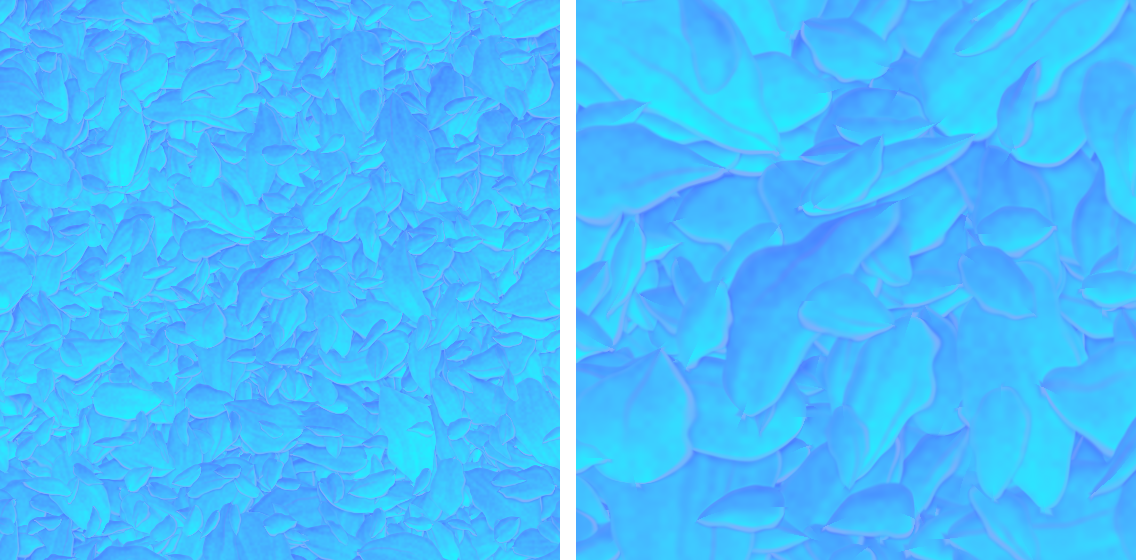
Left: the whole. Right: its middle third, enlarged.
Give the GLSL for this texture map, as a three.js fragment shader.

```glsl
// Thick overlapping petal strokes in blue and cyan relief, with lilac rims.
// Each pass lays one petal per cell of a shifted, wrapping grid over the last;
// petals stay inside their cells, so no neighbour search is needed.
varying vec2 vUv;

const int PASSES = 46;
const vec2 LIGHT = vec2(0.36, -0.93);
const vec3 LILAC = vec3(0.53, 0.67, 0.99);

vec2 hash2(vec2 p) {
  vec3 q = fract(p.xyx * vec3(0.1031, 0.1030, 0.0973));
  q += dot(q, q.yzx + 33.33);
  return fract((q.xx + q.yz) * q.zy);
}

// Value noise that repeats after a whole number of cells.
float noise(vec2 p, float period) {
  vec2 i = floor(p);
  vec2 f = fract(p);
  f = f * f * (3.0 - 2.0 * f);
  vec2 a = mod(i, period);
  vec2 b = mod(i + 1.0, period);
  return mix(mix(hash2(a).x, hash2(vec2(b.x, a.y)).x, f.x),
             mix(hash2(vec2(a.x, b.y)).x, hash2(b).x, f.x), f.y);
}

float fractal(vec2 uv, float cells) {
  return 0.6 * noise(uv * cells, cells)
       + 0.4 * noise(uv * cells * 2.0 + 7.0, cells * 2.0);
}

float thinLine(float d, float width) {
  return 1.0 - smoothstep(0.0, width, abs(d));
}

// Paints one petal over the surface; surface.x is tone, surface.y is rim.
vec2 paintPetal(vec2 surface, vec2 c, float cells, vec2 seed) {
  vec2 r = hash2(seed);
  vec2 s = hash2(seed + 57.0);
  vec2 m = hash2(seed + 113.0);
  float angle = r.x * 6.2832;
  float halfLength = mix(0.31, 0.385, r.y) / cells;
  float halfWidth = halfLength * mix(0.32, 0.66, s.x);
  vec2 axis = vec2(cos(angle), sin(angle));
  vec2 across = vec2(-axis.y, axis.x);

  // Bent leaf outline with a ragged edge, positive inside.
  float x = dot(c, axis) / halfLength;
  float y = dot(c, across) + (s.y - 0.5) * 0.5 * halfLength * (x * x - 0.3);
  float t = clamp(0.5 + 0.5 * x, 0.0, 1.0);
  float w = halfWidth * 2.3 * sqrt(t) * pow(1.0 - t, 0.8);
  float ragged = noise(c * cells * 9.0 + seed * 3.0 + 40.0, 1024.0) - 0.5;
  float d = min(w - abs(y), halfLength * (1.0 - abs(x))) + ragged * 0.05 / cells;
  float facing = dot(across * sign(y), LIGHT);

  // Hollow shading, brushed streaks and a curved fold.
  vec2 brush = vec2(x * halfLength * 18.0, y * 150.0) + seed * 5.0 + 100.0;
  float streak = noise(brush, 1024.0) - 0.5;
  float slope = dot(c, LIGHT) / halfWidth;
  float tone = 0.57 + (m.x - 0.5) * 0.34 + streak * 0.22;
  tone += 0.20 * slope / sqrt(1.0 + slope * slope);
  float inner = 1.0 - smoothstep(0.0, 0.012, d);
  tone += inner * (facing * 0.24 - 0.05);
  float foldAt = y - w * (m.y - 0.5) * 1.2;
  float fold = thinLine(foldAt, 0.003) * smoothstep(0.2, 0.7, t) * step(0.45, s.y);
  tone -= 0.18 * fold;

  // Shadow just outside, then the petal and its rim on top.
  float shade = smoothstep(-0.05 / cells, 0.0, d);
  surface.x -= shade * shade * (0.13 + 0.20 * facing);
  float mask = smoothstep(-0.0012, 0.0012, d);
  float strength = (0.2 + 0.75 * smoothstep(-0.2, 0.7, facing)) * (0.6 + ragged);
  float rim = thinLine(d - 0.001, 0.0032) * strength;
  surface = mix(surface, vec2(tone, 0.22 * fold), mask);
  surface.y = max(surface.y, rim);
  return surface;
}

vec3 paintColour(float tone) {
  float v = clamp(tone, -0.1, 1.05);
  return vec3(0.28 - 0.14 * v * v * v, mix(0.55, 0.93, v), 1.0);
}

void main() {
  vec2 uv = vUv;
  vec2 warp = vec2(fractal(uv, 6.0), fractal(uv + 0.37, 6.0)) - 0.5;
  vec2 ripple = vec2(fractal(uv, 28.0), fractal(uv + 0.61, 28.0)) - 0.5;
  vec2 p = uv + warp * 0.045 + ripple * 0.009;

  // Stack petals of mixed sizes from the ground up.
  vec2 surface = vec2(0.3 + 0.4 * fractal(uv, 30.0), 0.0);
  for (int i = 0; i < PASSES; i++) {
    float layer = float(i);
    vec2 pick = hash2(vec2(layer + 3.0, 19.0));
    float cells = floor(mix(4.0, 15.0, pick.x * pick.x));
    vec2 g = (p + hash2(vec2(layer, 71.0))) * cells;
    vec2 id = mod(floor(g), cells);
    vec2 seed = id + vec2(layer * 17.0, layer * 5.0 + 11.0);
    if (hash2(seed + 201.0).x > 0.28) {
      surface = paintPetal(surface, (fract(g) - 0.5) / cells, cells, seed);
    }
  }

  // Broad patches, mottling and fine grain.
  float tone = surface.x + (fractal(uv, 4.0) - 0.5) * 0.20;
  tone += (fractal(uv, 48.0) - 0.5) * 0.16;
  tone += (noise(uv * 210.0, 210.0) - 0.5) * 0.13;
  vec3 colour = mix(paintColour(tone), LILAC, clamp(surface.y, 0.0, 0.85));
  gl_FragColor = vec4(colour, 1.0);
}
```
